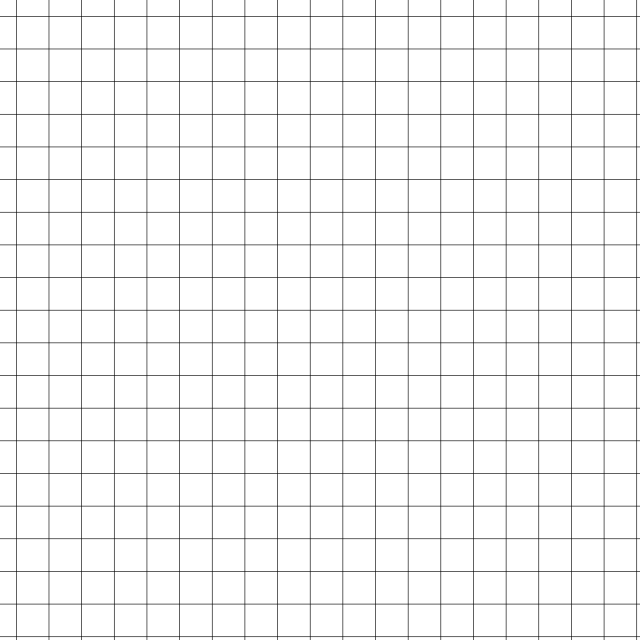
Give the GLSL for this pattern, as a WebGL 2 fragment shader.

```glsl
#version 300 es
precision highp float;

#define REPEATS 19.6
#define LINE_WIDTH 0.000977
#define FIRST_LINE 0.5
#define PAPER_COLOR vec3(1.0)
#define LINE_COLOR vec3(0.0)

uniform vec2 u_resolution;
out vec4 fragColor;

// Signed offset, in canvas units, from the nearest grid line on each axis.
vec2 lineOffset(vec2 position) {
    vec2 cell = position * REPEATS - FIRST_LINE;
    return (fract(cell + 0.5) - 0.5) / REPEATS;
}

// Exact share of the pixel's extent covered by a line on each axis.
vec2 lineCoverage(vec2 offset, vec2 pixelSize) {
    vec2 halfPixel = 0.5 * pixelSize;
    vec2 halfLine = vec2(0.5 * LINE_WIDTH);
    vec2 overlap = min(offset + halfPixel, halfLine) - max(offset - halfPixel, -halfLine);
    return max(overlap, 0.0) / pixelSize;
}

void main() {
    vec2 pixelSize = 1.0 / u_resolution;
    vec2 uv = gl_FragCoord.xy * pixelSize;

    // The grid is anchored to the top left corner.
    vec2 position = vec2(uv.x, 1.0 - uv.y);
    vec2 coverage = lineCoverage(lineOffset(position), pixelSize);

    // Union of vertical and horizontal lines, so crossings stay even.
    float ink = 1.0 - (1.0 - coverage.x) * (1.0 - coverage.y);
    fragColor = vec4(mix(PAPER_COLOR, LINE_COLOR, ink), 1.0);
}
```
